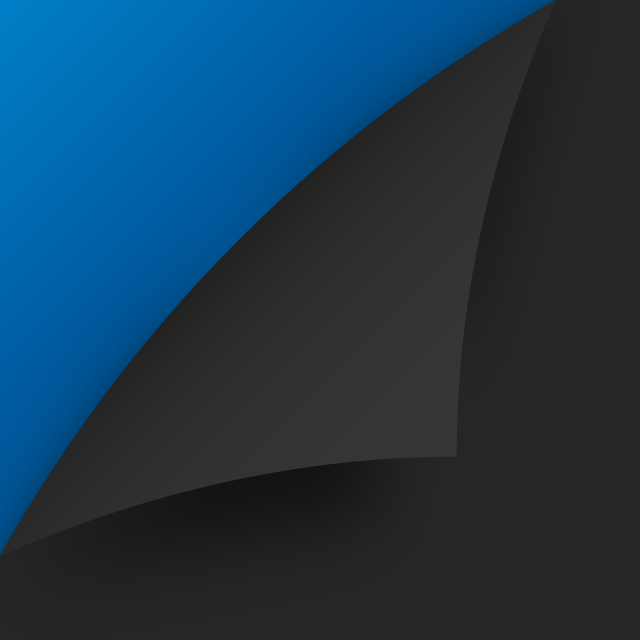
Reproduce this background procedurally as a Shadertoy shader.

```glsl
#define FOLD_MID 0.748
#define FOLD_BEND 0.159
#define CORNER 0.7135
#define CURL_BEND 0.3045
#define BLUE_LIGHT vec3(0.0, 0.50, 0.785)
#define BLUE_DEEP vec3(0.0, 0.358, 0.632)
#define BASE_GREY 0.15
#define FLAP_DARK 0.13
#define FLAP_LIGHT 0.22
#define SHADOW_BELOW 0.075
#define SHADOW_RIGHT 0.032

// Edge of the flap, bowing outward away from its corner
float curlEdge(float t) {
    float k = max(CORNER - t, 0.0);
    return CORNER + CURL_BEND * k * k;
}

// Antialiased coverage of a signed distance, positive inside
float coverage(float dist) {
    return clamp(dist * iResolution.y + 0.5, 0.0, 1.0);
}

// Smooth falloff on one side of an edge
float falloff(float dist, float width) {
    float k = max(dist, 0.0) / width;
    return exp(-k * k);
}

// Grey sheet with the soft shadows cast by the flap
vec3 baseSheet(vec2 p) {
    float below = p.y - curlEdge(p.x);
    float right = p.x - curlEdge(p.y);
    float alongX = smoothstep(-0.08, 0.38, p.x) * (1.0 - smoothstep(0.47, 0.71, p.x));
    float alongY = smoothstep(-0.1, 0.2, p.y) * (1.0 - smoothstep(0.3, 0.7, p.y));
    float shade = SHADOW_BELOW * alongX * falloff(below, 0.115)
                + SHADOW_RIGHT * alongY * falloff(right, 0.065);
    return vec3(BASE_GREY - shade);
}

// Underside of the flap, lighter towards its corner
vec3 flapSheet(float along) {
    float light = 1.0 - exp(-4.0 * max(along - FOLD_MID, 0.0));
    return vec3(mix(FLAP_DARK, FLAP_LIGHT, light));
}

// Blue sheet, darkening towards the fold
vec3 blueSheet(float along, float across, float gap) {
    vec3 blue = mix(BLUE_LIGHT, BLUE_DEEP, clamp(along / 0.62, 0.0, 1.0));
    float depth = mix(0.12, 0.25, smoothstep(0.0, 0.4, abs(across)));
    return blue * (1.0 - depth * exp(-max(gap, 0.0) / 0.06));
}

void mainImage(out vec4 fragColor, in vec2 fragCoord) {
    // Measure from the upper left, the axis of symmetry being x = y
    vec2 p = fragCoord / iResolution.xy;
    p.y = 1.0 - p.y;
    float along = p.x + p.y;
    float across = p.x - p.y;
    float gap = FOLD_MID + FOLD_BEND * across * across - along;

    // Stack the sheets from back to front
    float flapDist = min(curlEdge(p.y) - p.x, curlEdge(p.x) - p.y);
    vec3 color = baseSheet(p);
    color = mix(color, flapSheet(along), coverage(flapDist));
    color = mix(color, blueSheet(along, across, gap), coverage(gap * 0.7071));

    fragColor = vec4(color, 1.0);
}
```
